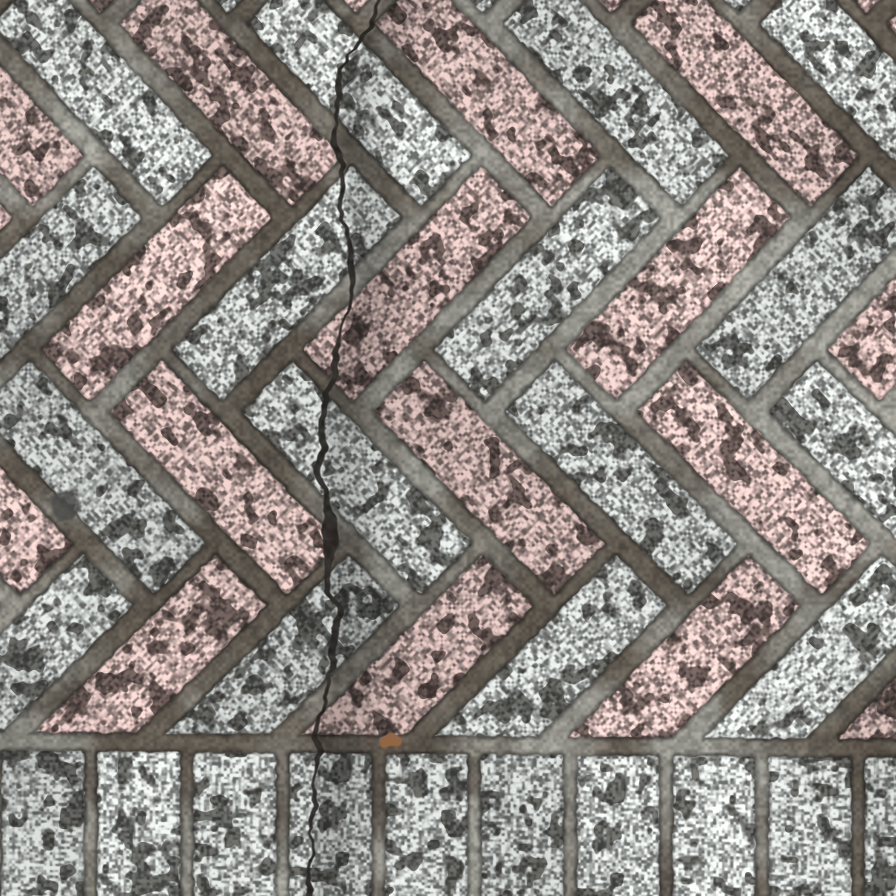
A three.js fragment shader for this texture:

```glsl
// Granite paving: diagonal setts interlock as a herringbone in pink and grey,
// above a straight border course, with worn mortar and one long crack.
// Each stone is a box distance; speckle and wear come from value noise.
varying vec2 vUv;

const float PITCH = 0.150;          // sett spacing along a row
const float ROW_STEP = 0.2165;      // height between herringbone rows
const vec2 SETT_HALF = vec2(0.1445, 0.0405);
const float BORDER_PITCH = 0.107;
const vec2 BORDER_HALF = vec2(0.0457, 0.10);
const float SOFT = 0.0014;          // edge smoothing

struct Stone { float dist; vec2 local; float seed; float pink; };

float hash(vec2 p) {
  return fract(sin(dot(p, vec2(127.1, 311.7))) * 43758.5453);
}

float noise(vec2 p) {
  vec2 i = floor(p), f = fract(p);
  f = f * f * (3.0 - 2.0 * f);
  return mix(mix(hash(i), hash(i + vec2(1.0, 0.0)), f.x),
             mix(hash(i + vec2(0.0, 1.0)), hash(i + 1.0), f.x), f.y);
}

float boxDist(vec2 p, vec2 halfSize, float radius) {
  vec2 d = abs(p) - halfSize + radius;
  return length(max(d, 0.0)) + min(max(d.x, d.y), 0.0) - radius;
}

// One row of parallel setts; slope is +1 or -1.
Stone settRow(vec2 p, float row, float slope) {
  vec2 q = p - vec2(slope > 0.0 ? 0.465 : 0.546, 0.2505 + row * ROW_STEP);
  float k = floor((q.x - slope * q.y) / PITCH + 0.5);
  q.x -= k * PITCH;
  q = vec2(q.x + slope * q.y, q.y - slope * q.x) * 0.70711;
  return Stone(boxDist(q, SETT_HALF, 0.003), q,
               hash(vec2(k, row + 3.0)), 1.0 - mod(k, 2.0));
}

Stone borderCourse(vec2 p) {
  float k = floor((p.x - 0.048) / BORDER_PITCH + 0.5);
  vec2 q = p - vec2(0.048 + k * BORDER_PITCH, 0.062);
  return Stone(boxDist(q, BORDER_HALF, 0.004), q, hash(vec2(k, 41.0)), 0.0);
}

Stone paving(vec2 p) {
  float level = p.y + 0.008 * p.x;
  Stone best = borderCourse(vec2(p.x, level));
  vec2 q = vec2(0.5 + (p.x - 0.5) * (1.0 + 0.07 * (p.y - 0.25)), p.y);
  for (int i = 0; i < 5; i++) {
    float row = float(i);
    Stone s = settRow(q, row, 1.0 - 2.0 * mod(row, 2.0));
    s.dist = max(s.dist, 0.183 - level);   // trim against the border
    if (s.dist < best.dist) best = s;
  }
  return best;
}

vec3 granite(vec2 q, float seed, float pink) {
  vec2 g = q + 0.5 + seed * vec2(3.7, 5.3);
  float grain = 0.6 * noise(g * 310.0) + 0.4 * noise(g * 165.0 + 7.0);
  grain = smoothstep(0.12, 0.78, grain);
  vec3 tint = mix(vec3(0.98, 1.0, 0.985), vec3(1.04, 0.91, 0.885), pink);
  vec3 stone = mix(vec3(0.40), vec3(0.94), grain) * tint;
  float blotch = 0.62 * noise(g * 54.0) + 0.38 * noise(g * 118.0 + 3.0);
  vec3 mica = mix(vec3(0.21, 0.205, 0.20), vec3(0.39, 0.38, 0.37), grain);
  stone = mix(stone, mica * tint, 0.9 * smoothstep(0.56, 0.66, blotch));
  return stone * (0.92 + 0.15 * hash(vec2(seed, 5.0)));
}

vec3 mortar(vec2 p, float dist) {
  float patchy = 0.6 * noise(p * 7.0 + 2.0) + 0.4 * noise(p * 23.0);
  vec3 col = mix(vec3(0.37, 0.345, 0.31), vec3(0.59, 0.59, 0.56),
                 smoothstep(0.28, 0.75, patchy));
  col *= 0.76 + 0.28 * noise(p * 260.0) + 0.2 * noise(p * 95.0);
  float shade = smoothstep(-0.001, 0.006, dist);
  return col * mix(0.42 + 0.3 * noise(p * 40.0), 1.0, shade);
}

// Signed side distance to the crack: negative on the left.
float crackSide(vec2 p) {
  float x = 0.353 + 0.035 * p.y + 0.011 * sin(15.7 * (p.y - 0.19));
  x += 0.03 * smoothstep(0.88, 1.0, p.y);
  x += 0.012 * (noise(vec2(p.y * 38.0, 2.0)) - 0.5);
  return p.x - x - 0.005 * (noise(vec2(p.y * 130.0, 9.0)) - 0.5);
}

void main() {
  vec2 p = vUv;
  Stone s = paving(p);

  // Stones with slightly chipped edges
  float d = s.dist + 0.003 * (noise(p * 120.0) - 0.5);
  vec3 stone = granite(s.local, s.seed, s.pink);
  stone *= mix(0.8, 1.0, smoothstep(0.0, 0.004, -d));
  vec3 col = mix(stone, mortar(p, d), smoothstep(-SOFT, SOFT, d));

  // Broad weathering and a grimy band right of the crack
  float side = crackSide(p);
  col *= 0.93 + 0.14 * noise(p * 5.0 + 11.0);
  col *= 1.0 - 0.2 * smoothstep(0.0, 0.01, side) * smoothstep(0.09, 0.02, side);

  // Crack, broken wider at one spot
  float width = 0.0014 + 0.0028 * noise(vec2(p.y * 30.0, 5.0));
  width += 0.007 * smoothstep(0.045, 0.0, abs(p.y - 0.405));
  float crack = smoothstep(width + SOFT, width - SOFT, abs(side));
  col = mix(col, vec3(0.11, 0.10, 0.09) + 0.1 * noise(p * 150.0), 0.94 * crack);

  // Round stain and a dry leaf
  float stain = length(p - vec2(0.074, 0.436)) + 0.006 * noise(p * 90.0);
  col = mix(col, vec3(0.28, 0.28, 0.275), 0.8 * smoothstep(0.023, 0.017, stain));
  float leaf = length((p - vec2(0.436, 0.174)) * vec2(0.6, 1.0)) + 0.006 * noise(p * 110.0);
  col = mix(col, vec3(0.57, 0.40, 0.27), smoothstep(0.012, 0.009, leaf));

  gl_FragColor = vec4(col, 1.0);
}
```
